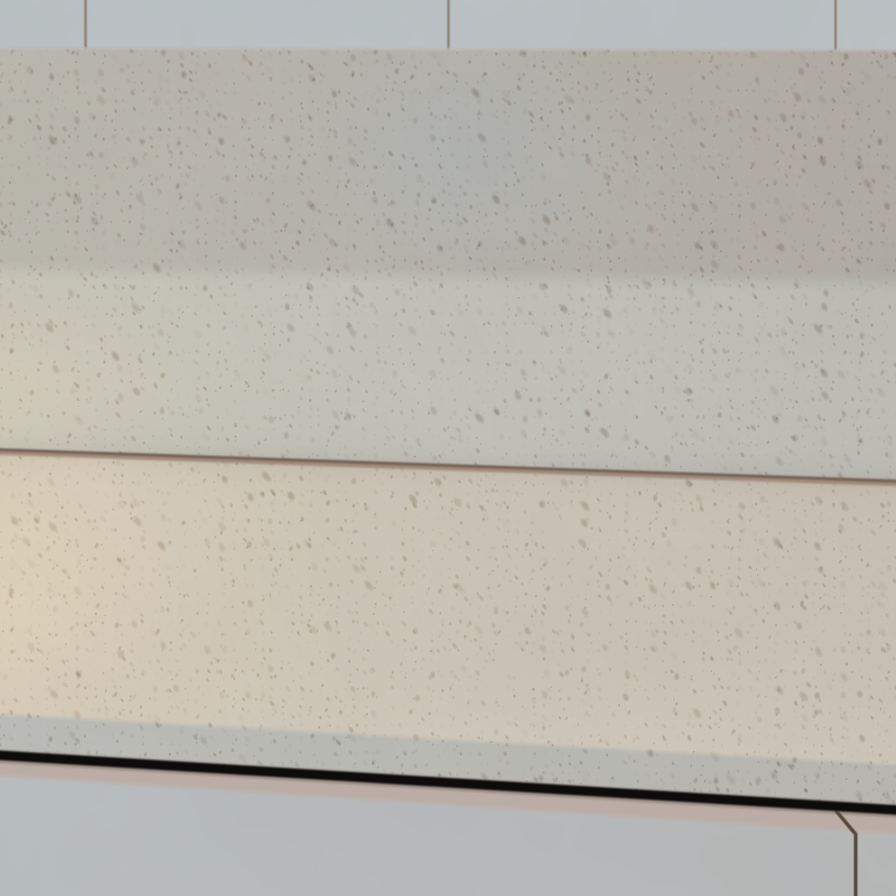
Give the GLSL for this texture, as a Shadertoy shader.

```glsl
// Speckled stone backsplash and counter between pale wall tiles and a drawer front.

vec2 hash2(vec2 p) {
    vec3 q = fract(p.xyx * vec3(0.1031, 0.1030, 0.0973));
    q += dot(q, q.yzx + 33.33);
    return fract((q.xx + q.yz) * q.zy);
}

// Height of a slightly tilted straight edge, from left to right.
float tilted(float x, float left, float right) {
    return mix(left, right, x);
}

// 1 above the edge, 0 below it.
float above(float d, float soft) {
    return smoothstep(-soft, soft, d);
}

// Soft-sided line around distance zero.
float stroke(float d, float halfWidth, float soft) {
    return 1.0 - smoothstep(halfWidth - soft, halfWidth + soft, abs(d));
}

float segment(vec2 p, vec2 a, vec2 b) {
    vec2 ab = b - a;
    return length(p - a - ab * clamp(dot(p - a, ab) / dot(ab, ab), 0.0, 1.0));
}

float glow(vec2 p, vec2 center, vec2 size) {
    vec2 q = (p - center) / size;
    return exp(-dot(q, q));
}

// One jittered fleck per cell; most cells stay nearly empty.
float flecks(vec2 p, float cells, float seed) {
    vec2 cell = floor(p * cells);
    vec2 jitter = hash2(cell + seed);
    vec2 traits = hash2(cell + seed + 71.0);
    vec2 d = fract(p * cells) - mix(vec2(0.25), vec2(0.75), jitter);
    d.x += d.y * (traits.y - 0.5);
    float size = mix(0.07, 0.2, traits.y);
    float spot = 1.0 - smoothstep(0.3, 1.3, length(d * vec2(1.0, 0.75)) / size);
    return spot * traits.x * traits.x * traits.x;
}

// Layered sines for faint cloudy variation.
float mottle(vec2 p) {
    float sum = 0.0, amp = 0.5;
    for (int i = 0; i < 4; i++) {
        sum += amp * sin(p.x + 1.7 * sin(p.y)) * sin(p.y * 1.3 + sin(p.x * 0.8));
        p = mat2(1.6, 1.2, -1.2, 1.6) * p + 2.3;
        amp *= 0.55;
    }
    return sum;
}

vec3 backsplash(vec2 p) {
    vec3 shade = mix(vec3(0.725, 0.713, 0.675), vec3(0.685, 0.67, 0.642), p.x);
    vec3 lit = mix(vec3(0.775, 0.765, 0.72), vec3(0.735, 0.735, 0.705), p.x);
    float fold = tilted(p.x, 0.698, 0.684);
    vec3 col = mix(lit, shade, above(p.y - fold, 0.013));
    col += vec3(-0.012, 0.008, 0.028) * glow(p, vec2(0.51, 0.83), vec2(0.13, 0.11));
    col += vec3(0.03, 0.025, 0.0) * glow(p, vec2(0.0, 0.56), vec2(0.16, 0.1));
    return col;
}

vec3 counter(vec2 p) {
    vec3 col = mix(vec3(0.805, 0.775, 0.715), vec3(0.775, 0.745, 0.695), p.x);
    col += vec3(0.055, 0.035, 0.01) * glow(p, vec2(0.0, 0.36), vec2(0.22, 0.2));
    return col + 0.02 * glow(p, vec2(0.75, 0.15), vec2(0.5, 0.08));
}

void mainImage(out vec4 fragColor, in vec2 fragCoord) {
    vec2 p = fragCoord / iResolution.xy;
    float soft = max(0.0014, 0.8 / iResolution.y);
    float seam = p.y - tilted(p.x, 0.497, 0.462);
    float lip = p.y - tilted(p.x, 0.203, 0.146);
    float gap = p.y - tilted(p.x, 0.157, 0.096);
    float drawerEdge = p.y - tilted(p.x, 0.134, 0.069);
    float wallEdge = p.y - tilted(p.x, 0.946, 0.944);

    // Stone slabs and the cool front lip
    vec3 stone = mix(counter(p), backsplash(p), above(seam, soft));
    vec3 lipColor = mix(vec3(0.73, 0.735, 0.715), vec3(0.71, 0.705, 0.685), p.x);
    stone = mix(lipColor, stone, above(lip, 0.004));
    stone += 0.007 * mottle(p * 13.0);
    float specks = 0.0;
    for (int i = 0; i < 3; i++) {
        float level = float(i);
        specks += flecks(p + level * 0.137, 42.0 + 27.0 * level, 19.0 * level);
    }
    stone -= vec3(0.10, 0.12, 0.13) * specks;

    // Dark seam with a brown lower side and a soft shadow
    stone *= 1.0 - 0.06 * exp(-abs(seam) * 90.0);
    stone = mix(stone, vec3(0.60, 0.50, 0.44), 0.85 * stroke(seam + 0.001, 0.0035, 0.0025));
    stone = mix(stone, vec3(0.39, 0.33, 0.29), 0.75 * stroke(seam - 0.001, 0.0015, 0.002));

    // Wall tiles, with joints spreading slightly to the right
    vec3 tile = vec3(0.725, 0.75, 0.76) + 0.008 * mottle(p * 9.0);
    for (int k = 0; k < 3; k++) {
        float n = float(k);
        float joint = 0.0955 + 0.3915 * n + 0.0135 * n * n;
        tile = mix(tile, vec3(0.57, 0.52, 0.47), stroke(p.x - joint, 0.0015, soft));
    }
    vec3 col = mix(stone, tile, above(wallEdge, soft * 1.5));
    col = mix(col, vec3(0.74, 0.725, 0.69), 0.5 * stroke(wallEdge, 0.002, soft));

    // Drawer front with its rosy upper bevel and right-hand joint
    vec3 drawer = mix(vec3(0.715, 0.735, 0.745), vec3(0.71, 0.715, 0.715), p.x);
    drawer += 0.006 * mottle(p * 8.0);
    drawer = mix(drawer, vec3(0.735, 0.68, 0.65), above(drawerEdge, 0.004));
    float joint = min(segment(p, vec2(0.934, 0.094), vec2(0.955, 0.069)),
                      segment(p, vec2(0.955, 0.069), vec2(0.955, -0.1)));
    drawer = mix(drawer, vec3(0.34, 0.28, 0.23), stroke(joint, 0.002, soft));
    col = mix(drawer, col, above(gap, soft));

    // Black gap beneath the counter
    col = mix(col, vec3(0.38, 0.33, 0.30), 0.5 * stroke(gap + 0.001, 0.007, 0.003));
    col = mix(col, vec3(0.055, 0.045, 0.045), stroke(gap, 0.0052, 0.002));
    fragColor = vec4(clamp(col, 0.0, 1.0), 1.0);
}
```
